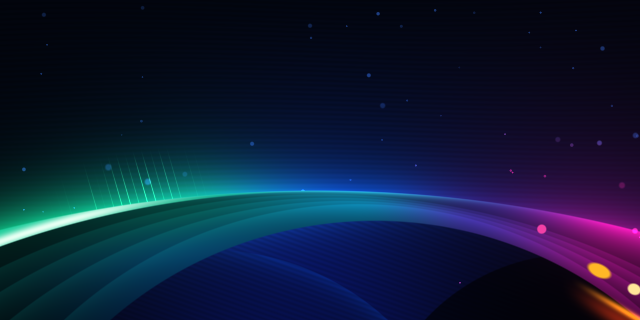
A Shadertoy shader for this background:

```glsl
// A glowing planet-like horizon under a dark sky: green light on the left turns
// blue, then magenta on the right. Translucent circular sheets overlap below it,
// with fine scan lines, light rays, scattered dust and a few warm sparks.
#define HORIZON_APEX vec2(0.99, 0.404)
#define HORIZON_RADIUS 4.05
#define BAND_RADIUS 2.94
#define LINE_PITCH 0.0156
#define SHEET_COUNT 4
#define DUST_CELL 0.17
#define GLOW_GAIN 0.72

const vec3 GREEN = vec3(0.06, 0.78, 0.46);
const vec3 BLUE = vec3(0.03, 0.32, 0.72);
const vec3 VIOLET = vec3(0.25, 0.12, 0.55);
const vec3 MAGENTA = vec3(0.85, 0.08, 0.58);
const vec3 AMBER = vec3(1.0, 0.58, 0.08);

float hash(vec2 c) {
    return fract(sin(dot(c, vec2(127.1, 311.7))) * 43758.55);
}

float bell(float d, float width) {
    return exp(-d * d / (width * width));
}

// Signed depth below a circular arc given by its topmost point
float arcDepth(vec2 p, vec2 apex, float radius) {
    return radius - length(p - apex + vec2(0.0, radius));
}

float cover(float depth, float aa) {
    return smoothstep(-aa, aa, depth);
}

// Hue of the light along the horizon
vec3 rimColor(float x) {
    vec3 c = mix(GREEN, BLUE, smoothstep(0.55, 1.12, x));
    c = mix(c, VIOLET, smoothstep(1.15, 1.55, x));
    return mix(c, MAGENTA, smoothstep(1.5, 1.95, x));
}

vec3 sky(vec2 p, float h) {
    float x = p.x;
    vec3 col = vec3(0.006, 0.016, 0.045);
    col += vec3(0.016, 0.03, 0.11) * bell(x - 1.08, 0.72) * smoothstep(1.15, 0.4, p.y);
    float wave = p.y + 0.012 * sin(x * 3.0 + p.y * 4.0);
    col *= 0.88 + 0.24 * (0.5 + 0.5 * sin(6.2832 * wave / LINE_PITCH));
    // Tight rim light, then the wide coloured haze
    float strength = mix(1.0, 0.6, smoothstep(0.6, 1.2, x)) * mix(1.0, 0.6, smoothstep(1.2, 1.6, x));
    float reach = mix(0.075, 0.05, smoothstep(0.5, 1.1, x));
    col += rimColor(x) * strength * GLOW_GAIN * exp(-h / reach);
    col += vec3(0.0, 0.16, 0.14) * bell(x - 0.4, 0.5) * exp(-h / 0.13);
    col += vec3(0.02, 0.09, 0.28) * bell(x - 1.05, 0.45) * exp(-h / 0.12);
    col += vec3(0.26, 0.04, 0.26) * smoothstep(1.1, 2.05, x) * exp(-h / 0.2);
    // Slanted rays above the green glow
    float u = (x + 0.28 * h) * 38.0;
    float ray = bell(fract(u) - 0.5, 0.07) * hash(vec2(floor(u), 3.0));
    col += vec3(0.2, 0.7, 0.45) * ray * bell(x - 0.43, 0.13) * smoothstep(0.17, 0.03, h) * 0.7;
    return col;
}

vec3 ground(vec2 p, float depth, float aa) {
    float x = p.x;
    // Body colour fades to black in the lower corners
    vec3 body = mix(vec3(0.02, 0.3, 0.27), vec3(0.03, 0.32, 0.42), smoothstep(0.5, 1.15, x));
    body = mix(body, vec3(0.17, 0.13, 0.42), smoothstep(1.1, 1.5, x));
    body = mix(body, vec3(0.5, 0.06, 0.42), smoothstep(1.45, 1.95, x));
    vec3 col = body * exp(-depth / 0.16) * mix(0.55, 1.0, smoothstep(0.0, 0.6, x));
    col += vec3(0.01, 0.08, 0.24) * bell(x - 0.65, 0.45) * smoothstep(0.02, 0.2, depth);
    // Nested translucent sheets
    for (int i = 0; i < SHEET_COUNT; i++) {
        float k = float(i) / float(SHEET_COUNT - 1);
        float d = arcDepth(p, vec2(1.0 + 0.12 * k, 0.392 - 0.03 * k), mix(2.3, 1.35, k));
        col += body * 0.28 * cover(d, aa) * exp(-max(d, 0.0) / 0.07);
    }
    // Large blue disc with a smaller lit disc and a dark disc inside it
    float disc = arcDepth(p, vec2(1.172, 0.31), 1.258);
    vec3 inner = vec3(0.015, 0.055, 0.3) * bell(x - 0.92, 0.55) + vec3(0.015, 0.012, 0.05);
    inner += vec3(0.02, 0.1, 0.17) * exp(-max(disc, 0.0) / 0.05) * bell(x - 0.95, 0.35);
    float lit = arcDepth(p, vec2(0.651, 0.219), 0.826);
    inner += vec3(0.01, 0.1, 0.25) * cover(lit, aa) * exp(-max(lit, 0.0) / 0.035) * smoothstep(0.55, 0.9, x);
    inner *= 1.0 - 0.2 * cover(lit, aa);
    inner *= 1.0 - 0.65 * cover(arcDepth(p, vec2(1.797, 0.206), 0.638), aa);
    inner *= 0.92 + 0.16 * (0.5 + 0.5 * sin(6.2832 * (p.y + 0.35 * x) / LINE_PITCH));
    col = mix(col, inner, cover(disc, aa) * 0.94);
    // Bright ribbon: white hot on the left, magenta on the right
    float band = -arcDepth(p, HORIZON_APEX - vec2(0.0, 0.003), BAND_RADIUS);
    float left = smoothstep(1.15, 0.3, x);
    vec3 ribbon = mix(vec3(0.1, 0.8, 0.6), vec3(0.9, 1.0, 0.95), bell(band - 0.014, 0.018) * smoothstep(0.75, 0.2, x));
    col = mix(col, ribbon, cover(band, aa) * left);
    col += rimColor(x) * 0.6 * exp(-depth / 0.045) * smoothstep(1.3, 1.95, x);
    col += vec3(0.15, 0.5, 0.55) * exp(-depth / 0.008) * bell(x - 1.1, 0.42);
    return col;
}

// Jittered soft discs, one candidate per cell
vec3 dust(vec2 p, float h) {
    vec3 sum = vec3(0.0);
    for (int layer = 0; layer < 2; layer++) {
        float cell = DUST_CELL * (1.0 - 0.4 * float(layer));
        vec2 id = floor(p / cell) + 41.0 * float(layer);
        vec2 offset = 0.25 + 0.5 * vec2(hash(id), hash(id + 7.3));
        float radius = mix(0.004, 0.014, pow(hash(id + 2.9), 4.0));
        float d = length(fract(p / cell) - offset) * cell;
        float keep = step(0.72, hash(id + 5.1)) * step(-0.3 * smoothstep(1.2, 1.5, p.x), h);
        vec3 tint = mix(vec3(0.12, 0.25, 0.5), vec3(0.8, 0.12, 0.45), smoothstep(1.2, 1.6, p.x) * smoothstep(0.3, 0.1, h));
        sum += tint * keep * smoothstep(radius, radius * 0.4, d) * mix(0.25, 0.9, hash(id + 9.7));
    }
    return sum;
}

// Soft elongated spark, tilted down to the right
float spark(vec2 p, vec2 center, vec2 size) {
    vec2 q = mat2(0.9, 0.43, -0.43, 0.9) * (p - center);
    q = vec2(0.9 * (p - center).x - 0.43 * (p - center).y, 0.43 * (p - center).x + 0.9 * (p - center).y);
    return smoothstep(1.15, 0.75, length(q / size));
}

void mainImage(out vec4 fragColor, in vec2 fragCoord) {
    vec2 p = fragCoord / iResolution.y;
    float aa = 1.0 / iResolution.y;
    float depth = arcDepth(p, HORIZON_APEX, HORIZON_RADIUS);
    vec3 col = mix(sky(p, max(-depth, 0.0)), ground(p, max(depth, 0.0), aa), cover(depth, aa));
    col += dust(p, -depth);
    // Warm streak and sparks in the lower right
    float streak = p.y - 0.115 + 0.58 * (p.x - 1.8);
    col += AMBER * bell(streak, 0.012) * smoothstep(1.78, 1.98, p.x);
    col += vec3(0.5, 0.12, 0.03) * bell(streak + 0.035, 0.03) * smoothstep(1.75, 1.95, p.x);
    col = mix(col, vec3(1.0, 0.72, 0.15), spark(p, vec2(1.873, 0.154), vec2(0.04, 0.021)));
    col = mix(col, vec3(1.0, 0.9, 0.6), spark(p, vec2(1.982, 0.096), vec2(0.022, 0.018)));
    col = mix(col, vec3(0.95, 0.25, 0.65), spark(p, vec2(1.693, 0.284), vec2(0.015)));
    fragColor = vec4(clamp(col, 0.0, 1.0), 1.0);
}
```
